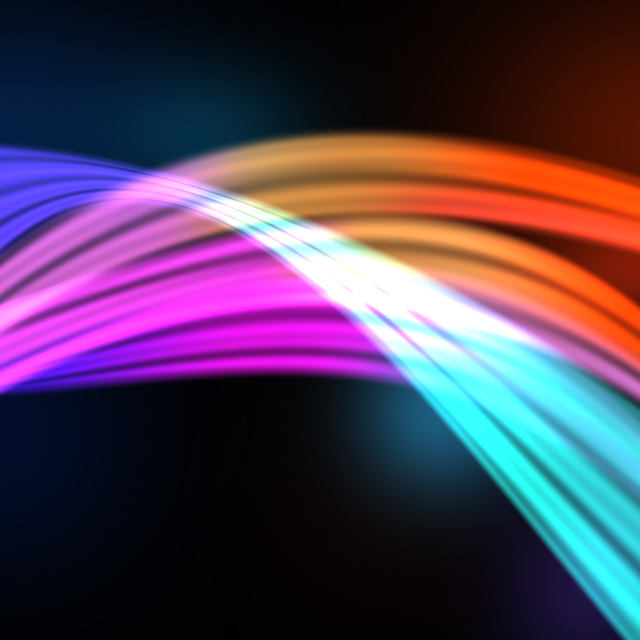
Write a Shadertoy shader that draws this background.

```glsl
// Ribbon edges: heights at x = 0, 1/3, 2/3 and 1
const vec4 CYAN_TOP = vec4(0.768, 0.703, 0.564, 0.362);
const vec4 CYAN_LOW = vec4(0.603, 0.659, 0.378, -0.026);
const vec4 AMBER_TOP = vec4(0.596, 0.762, 0.788, 0.716);
const vec4 AMBER_LOW = vec4(0.479, 0.629, 0.659, 0.609);
const vec4 PINK_TOP = vec4(0.518, 0.622, 0.655, 0.516);
const vec4 PINK_LOW = vec4(0.391, 0.512, 0.512, 0.375);
const vec4 MAGENTA_TOP = vec4(0.427, 0.544, 0.544, 0.349);
const vec4 MAGENTA_LOW = vec4(0.388, 0.417, 0.395, 0.219);

const vec3 VIOLET = vec3(0.40, 0.22, 0.96);
const vec3 CYAN = vec3(0.20, 1.00, 0.98);
const vec3 TEAL = vec3(0.15, 0.80, 0.75);
const vec3 ROSE = vec3(0.88, 0.38, 0.78);
const vec3 AMBER = vec3(0.84, 0.53, 0.22);
const vec3 FLAME = vec3(1.00, 0.28, 0.02);
const vec3 HOT_PINK = vec3(1.00, 0.26, 0.95);
const vec3 GOLD = vec3(0.98, 0.66, 0.34);
const vec3 INDIGO = vec3(0.32, 0.05, 0.90);
const vec3 MAGENTA = vec3(0.97, 0.08, 0.98);
const vec3 HAZE = vec3(0.18, 0.14, 0.28);
const vec3 ORCHID = vec3(0.86, 0.48, 0.85);

const float EDGE_SOFTNESS = 0.013;
const float STREAK_DEPTH = 0.42;

// Cubic through four evenly spaced heights
float curve(vec4 h, float x) {
    float t = 3.0 * x;
    float a = t - 1.0, b = t - 2.0, c = t - 3.0;
    return dot(h, vec4(-a * b * c / 6.0, t * b * c / 2.0,
                       -t * a * c / 2.0, t * a * b / 6.0));
}

// Three colours along x, with the two blend ranges in r
vec3 ramp(vec3 left, vec3 mid, vec3 right, vec4 r, float x) {
    vec3 c = mix(left, mid, smoothstep(r.x, r.y, x));
    return mix(c, right, smoothstep(r.z, r.w, x));
}

// Fine strands running along a ribbon; v goes from top to bottom
float strands(float v, float x, float freq, float phase) {
    float bend = 0.7 * sin(4.0 * x + phase);
    float broad = 0.5 + 0.5 * cos(freq * v + phase + bend);
    float fine = 0.5 + 0.5 * sin(2.3 * freq * v - 2.0 * bend + 2.0 * phase);
    return 1.0 - STREAK_DEPTH * broad * broad * broad - 0.14 * fine;
}

// Soft band of light; its lower side takes the under colour toward the right
vec3 ribbon(vec2 p, vec4 top, vec4 low, vec3 colour, vec3 under,
            float freq, float phase) {
    float yTop = curve(top, p.x), yLow = curve(low, p.x);
    float v = (yTop - p.y) / max(yTop - yLow, 0.02);
    float mask = smoothstep(-EDGE_SOFTNESS, EDGE_SOFTNESS, yTop - p.y)
               * smoothstep(-EDGE_SOFTNESS, EDGE_SOFTNESS, p.y - yLow);
    float tint = smoothstep(0.4, 0.85, v) * smoothstep(0.5, 0.75, p.x);
    return mix(colour, under, tint) * strands(v, p.x, freq, phase) * mask;
}

float glow(vec2 p, vec2 centre, vec2 radius) {
    vec2 d = (p - centre) / radius;
    return exp(-dot(d, d));
}

vec3 background(vec2 p) {
    vec3 c = vec3(0.006, 0.004, 0.008);
    c += vec3(0.01, 0.11, 0.25) * glow(p, vec2(0.0, 0.80), vec2(0.28, 0.20));
    c += vec3(0.01, 0.15, 0.20) * glow(p, vec2(0.33, 0.79), vec2(0.16, 0.11));
    c += vec3(0.00, 0.05, 0.16) * glow(p, vec2(0.0, 0.32), vec2(0.22, 0.22));
    c += vec3(0.34, 0.08, 0.00) * glow(p, vec2(1.05, 0.78), vec2(0.30, 0.24));
    c += vec3(0.36, 0.07, 0.02) * glow(p, vec2(1.0, 0.57), vec2(0.18, 0.08));
    c += vec3(0.08, 0.36, 0.50) * glow(p, vec2(0.69, 0.36), vec2(0.13, 0.13));
    c += vec3(0.11, 0.07, 0.25) * glow(p, vec2(0.92, 0.08), vec2(0.13, 0.16));
    c += vec3(0.04, 0.01, 0.00) * glow(p, vec2(0.60, 0.22), vec2(0.20, 0.20));
    return c;
}

void mainImage(out vec4 fragColor, in vec2 fragCoord) {
    vec2 p = fragCoord / iResolution.xy;
    vec3 light = background(p);

    // Colours along each ribbon
    vec3 cyan = ramp(VIOLET, CYAN, TEAL, vec4(0.22, 0.46, 0.75, 1.0), p.x);
    vec3 amber = ramp(ROSE, AMBER, FLAME, vec4(0.22, 0.42, 0.58, 0.85), p.x);
    vec3 pink = ramp(HOT_PINK, GOLD, FLAME, vec4(0.38, 0.58, 0.70, 1.0), p.x);
    vec3 magenta = ramp(INDIGO, MAGENTA, HAZE, vec4(0.0, 0.40, 0.64, 0.88), p.x);

    // Overlapping light adds up to white
    light += ribbon(p, CYAN_TOP, CYAN_LOW, cyan, vec3(0.12, 0.98, 0.86), 21.0, -1.6);
    light += ribbon(p, AMBER_TOP, AMBER_LOW, amber, vec3(0.92, 0.27, 0.20), 12.0, -0.3);
    light += ribbon(p, PINK_TOP, PINK_LOW, pink, ORCHID, 13.0, 2.6);
    light += ribbon(p, MAGENTA_TOP, MAGENTA_LOW, magenta, HAZE, 15.3, 0.0);

    fragColor = vec4(clamp(light, 0.0, 1.0), 1.0);
}
```
